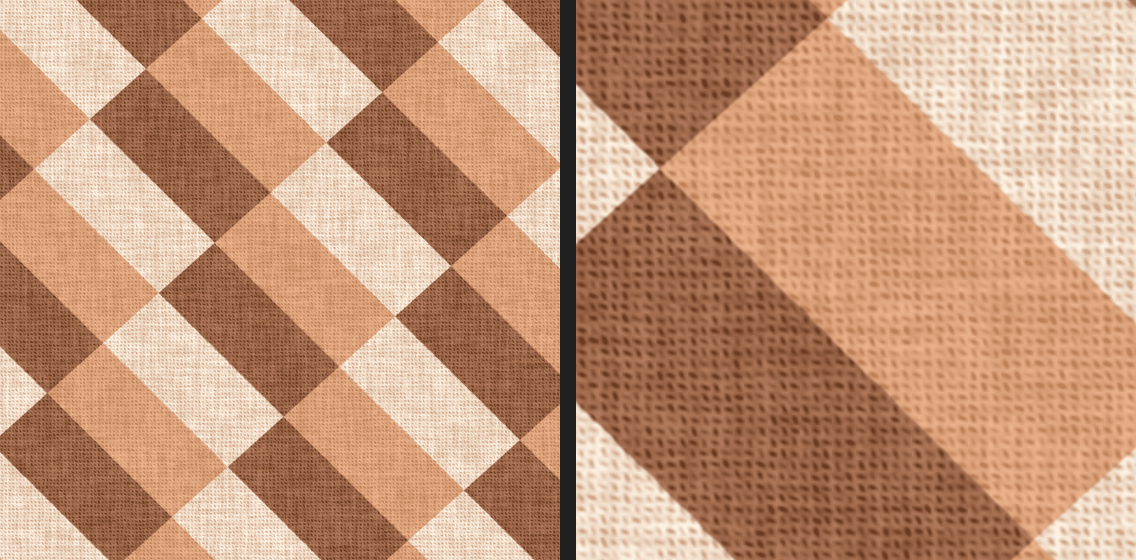
Left, the full canvas; right, a detail of the centre.
Reproduce this pattern procedurally as a three.js fragment shader.

```glsl
// Slanted three-colour blocks printed on coarse woven cloth.
// A skewed lattice picks each block's dye; the weave is a grid of small
// tilted pits between threads, varied by gradient noise slubs and grain.

varying vec2 vUv;

// Lattice, in canvas units
const vec2 ORIGIN = vec2(0.483, 0.656);
const vec2 SHORT_SIDE = vec2(0.0997, 0.0896);
const vec2 LONG_SIDE = vec2(0.2227, -0.2209);
const float EDGE_SOFTNESS = 0.0013;
const float EDGE_WOBBLE = 0.0007;

// Weave
const float THREADS = 150.0;
const float THREAD_WANDER = 0.3;
const vec2 PIT_SIZE = vec2(0.42, 0.22);
const float FLAT_TILT = -0.4;
const float STEEP_TILT = -1.1;
const float PIT_DEPTH = 0.75;
const float BASE_TONE = 0.80;
const float SLUB = 0.28;
const float GRAIN = 0.25;
const float MOTTLE = 0.10;

// Dyes: colour in the pits and on top of the threads
const vec3 BROWN_PIT = vec3(0.42, 0.23, 0.13);
const vec3 BROWN_TOP = vec3(0.70, 0.48, 0.36);
const vec3 TAN_PIT = vec3(0.74, 0.50, 0.34);
const vec3 TAN_TOP = vec3(0.92, 0.70, 0.55);
const vec3 CREAM_PIT = vec3(0.82, 0.66, 0.54);
const vec3 CREAM_TOP = vec3(0.99, 0.945, 0.885);

float hash(vec2 p) {
  vec3 q = fract(p.xyx * 0.1031);
  q += dot(q, q.yzx + 33.33);
  return fract((q.x + q.y) * q.z);
}

float cornerSlope(vec2 corner, vec2 offset) {
  float angle = 6.2832 * hash(corner);
  return dot(vec2(cos(angle), sin(angle)), offset);
}

float gradientNoise(vec2 p) {
  vec2 i = floor(p);
  vec2 f = p - i;
  vec2 u = f * f * f * (f * (f * 6.0 - 15.0) + 10.0);
  vec2 e = vec2(1.0, 0.0);
  float low = mix(cornerSlope(i, f), cornerSlope(i + e, f - e), u.x);
  float high = mix(cornerSlope(i + e.yx, f - e.yx), cornerSlope(i + 1.0, f - 1.0), u.x);
  return mix(low, high, u.y);
}

float cross2(vec2 a, vec2 b) {
  return a.x * b.y - a.y * b.x;
}

// Dye of one block, shaded from pit to thread top
vec3 dye(vec2 block, float tone) {
  float kind = mod(block.x + block.y + 2.0, 3.0);
  if (kind < 0.5) return mix(BROWN_PIT, BROWN_TOP, tone);
  if (kind < 1.5) return mix(TAN_PIT, TAN_TOP, tone);
  return mix(CREAM_PIT, CREAM_TOP, tone);
}

// Dark gaps between threads, alternately flat and steep
float weavePits(vec2 q) {
  vec2 cell = floor(q);
  vec2 d = q - cell - 0.5;
  float tilt = mix(FLAT_TILT, STEEP_TILT, mod(cell.x + cell.y, 2.0));
  vec2 axis = vec2(cos(tilt), sin(tilt));
  vec2 r = vec2(dot(d, axis), cross2(axis, d)) / PIT_SIZE;
  return exp(-dot(r, r)) * mix(0.6, 1.4, hash(cell + 7.0));
}

float clothTone(vec2 p) {
  vec2 wander = vec2(gradientNoise(p * 30.0), gradientNoise(p * 30.0 + 50.0));
  vec2 q = p * THREADS + THREAD_WANDER * wander;
  float slubs = gradientNoise(vec2(p.x * 14.0, q.y * 0.8))
              + gradientNoise(vec2(q.x * 0.8, p.y * 14.0) + 90.0);
  return BASE_TONE - PIT_DEPTH * weavePits(q)
       + SLUB * slubs
       + GRAIN * gradientNoise(p * 230.0 + 20.0)
       + MOTTLE * gradientNoise(p * 9.0 + 40.0);
}

void main() {
  vec2 p = vUv;
  float tone = clamp(clothTone(p), 0.0, 1.0);

  // Lattice coordinates: x along the short side, y along the long side
  vec2 offset = p - ORIGIN + EDGE_WOBBLE * gradientNoise(p * 90.0 + 70.0);
  float area = cross2(SHORT_SIDE, LONG_SIDE);
  vec2 grid = vec2(cross2(offset, LONG_SIDE), cross2(SHORT_SIDE, offset)) / area;

  // Blend the four blocks around the nearest lattice corner
  vec2 span = abs(area) / vec2(length(LONG_SIDE), length(SHORT_SIDE));
  vec2 corner = floor(grid + 0.5);
  vec2 side = smoothstep(-EDGE_SOFTNESS, EDGE_SOFTNESS, (grid - corner) * span);
  vec3 before = mix(dye(corner - 1.0, tone), dye(corner - vec2(0.0, 1.0), tone), side.x);
  vec3 after = mix(dye(corner - vec2(1.0, 0.0), tone), dye(corner, tone), side.x);

  gl_FragColor = vec4(mix(before, after, side.y), 1.0);
}
```
